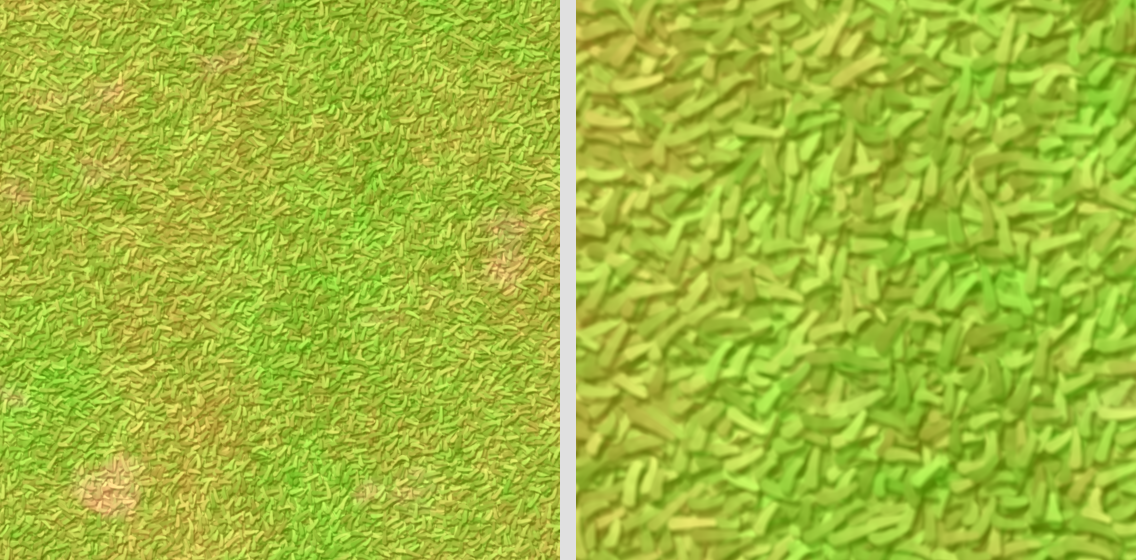
Left, the full canvas; right, a detail of the centre.
A Shadertoy shader for this texture:

```glsl
// Sunlit lawn of short, soft, tangled grass blades with dry straw-coloured patches.

const vec3 GRASS_MID = vec3(0.615, 0.725, 0.215);   // average sunlit grass
const vec3 TONE_STEP = vec3(0.105, 0.110, 0.088);   // one step of light or shade
const vec3 DRY_SHIFT = vec3(0.120, -0.045, 0.045);  // lush green to yellowed
const vec3 STRAW_SHIFT = vec3(0.130, -0.045, 0.130);// bare, bleached spots

const int LAYERS = 6;
const float CELL = 0.0215;          // spacing of blades in one layer
const float HALF_LENGTH = 0.0115;
const float HALF_WIDTH = 0.0031;
const float SOFTNESS = 0.0021;
const vec2 SHADOW_OFFSET = vec2(0.0022, -0.0040);
const float SHADOW_TONE = -2.2;
const float SHADOW_STRENGTH = 0.55;
const float MAIN_ANGLE = 0.62;      // blades lean up to the right
const float ANGLE_SPREAD = 2.1;

float hash(vec2 p) {
    vec3 q = fract(vec3(p.xyx) * 0.1031);
    q += dot(q, q.yzx + 33.33);
    return fract((q.x + q.y) * q.z);
}

vec4 hash4(vec2 p) {
    return vec4(hash(p), hash(p + 57.3), hash(p + 113.7), hash(p + 191.1));
}

float noise(vec2 p) {
    vec2 i = floor(p), f = fract(p);
    f = f * f * (3.0 - 2.0 * f);
    return mix(mix(hash(i), hash(i + vec2(1, 0)), f.x),
               mix(hash(i + vec2(0, 1)), hash(i + vec2(1, 1)), f.x), f.y);
}

float fbm(vec2 p) {
    float sum = 0.0, weight = 0.5;
    for (int i = 0; i < 4; i++) {
        sum += weight * noise(p);
        p = mat2(1.6, 1.2, -1.2, 1.6) * p + 7.1;
        weight *= 0.5;
    }
    return sum / 0.9375;
}

// Coverage of a bent, tapering blade lying along x
float bladeMask(vec2 p, float halfLength, float bend) {
    float along = p.x / halfLength;
    p.y += bend * (along * along - 0.4);
    float width = HALF_WIDTH * (1.0 - 0.35 * along);
    vec2 d = vec2(max(abs(p.x) - halfLength + width, 0.0), p.y);
    return 1.0 - smoothstep(-SOFTNESS, SOFTNESS, length(d) - width);
}

// Paints layers of blades and their shadows; x is tone, y is yellowing
vec2 paintBlades(vec2 uv) {
    vec2 paint = vec2(0.0);
    for (int layer = 0; layer < LAYERS; layer++) {
        vec2 seed = vec2(37.0, 71.0) * float(layer);
        vec2 grid = uv / CELL + vec2(0.37, 0.61) * float(layer);
        vec2 home = floor(grid);
        for (int y = -1; y <= 1; y++)
        for (int x = -1; x <= 1; x++) {
            vec2 id = home + vec2(x, y);
            vec4 rnd = hash4(id + seed + 11.0);
            vec4 look = hash4(id + seed + 311.0);
            vec2 p = (grid - id - rnd.xy) * CELL;
            float angle = MAIN_ANGLE + ANGLE_SPREAD * (rnd.z - 0.5)
                        + 1.2 * (noise(id * 0.18 + 5.0) - 0.5);
            float c = cos(angle), s = sin(angle);
            mat2 turn = mat2(c, -s, s, c);
            float halfLength = HALF_LENGTH * mix(0.6, 1.35, rnd.w);
            float bend = 0.005 * (look.x - 0.5);

            float shadow = bladeMask(turn * (p - SHADOW_OFFSET), halfLength, bend);
            paint.x = mix(paint.x, SHADOW_TONE, SHADOW_STRENGTH * shadow);

            vec2 q = turn * p;
            float tone = mix(-0.15, 2.1, look.y) + 0.35 * q.x / halfLength;
            float cover = 0.92 * bladeMask(q, halfLength, bend);
            paint = mix(paint, vec2(tone, look.z - 0.5), cover);
        }
    }
    return paint;
}

void mainImage(out vec4 fragColor, in vec2 fragCoord) {
    vec2 uv = fragCoord / iResolution.y;
    vec2 paint = paintBlades(uv);

    // Broad drifts of lush and yellowed turf, with a few straw spots
    float drift = fbm(uv * 4.0 + 3.7) - 0.5;
    float mottle = noise(uv * 42.0 + 19.0) - 0.5;
    float straw = smoothstep(0.60, 0.80, fbm(uv * vec2(5.5, 7.0) + 23.0));
    float dry = 0.10 + 2.3 * drift + 0.8 * mottle + 0.7 * paint.y;

    // Fine grain and gentle variation of the light
    float grain = noise(uv * 210.0) - 0.5;
    float tone = paint.x + 0.5 * grain + 0.9 * (fbm(uv * 9.0 + 41.0) - 0.5);
    tone += 0.35 * straw;

    vec3 color = GRASS_MID + TONE_STEP * tone;
    color += DRY_SHIFT * clamp(dry, -0.9, 1.1) + STRAW_SHIFT * straw;
    fragColor = vec4(clamp(color, 0.0, 1.0), 1.0);
}
```
